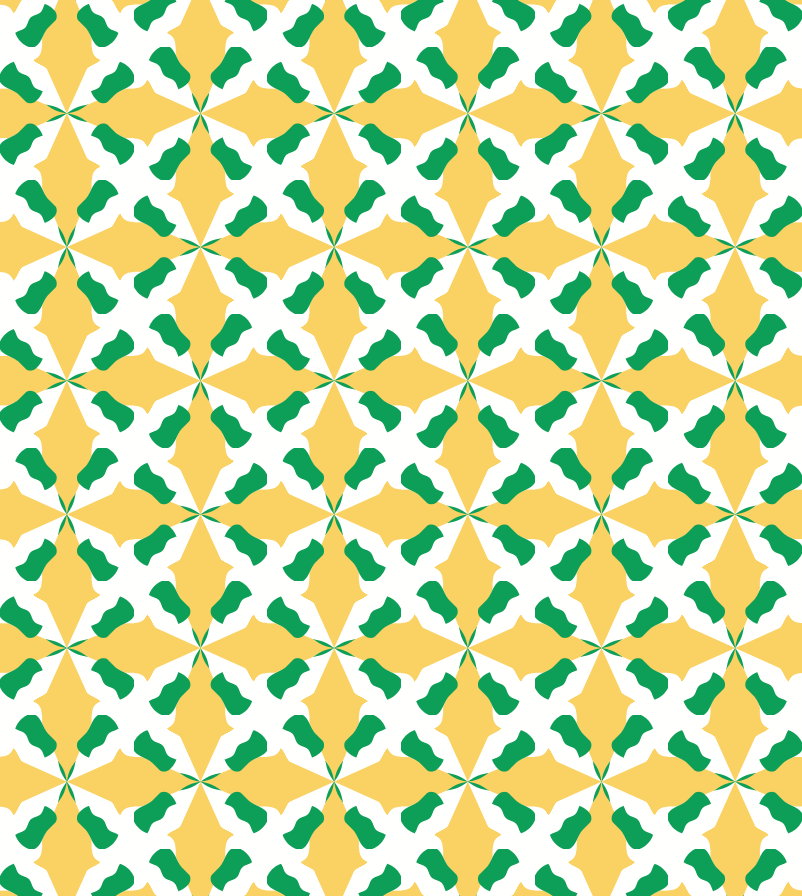
A Shadertoy shader for this pattern:

```glsl
// Green petal in one quadrant, leaning towards the y axis
float petal(vec2 p) {
    float along = (p.x + p.y) * 0.7071;
    float across = (p.y - p.x) * 0.7071;
    float inner = 0.155 * smoothstep(0.06, 0.28, along)
                + 0.035 * smoothstep(0.35, 0.5, along);
    float scallop = 0.021 + 0.012 * cos(38.0 * (along - 0.31))
                  + 0.045 * (1.0 - smoothstep(0.13, 0.2, along));
    float cap = length(vec2(along - 0.4, across - 0.085)) - 0.172;

    // Blend the inner side into the round cap
    float side = across - inner;
    float blend = max(0.03 - abs(side - cap), 0.0);
    float body = max(max(side, cap) + blend * blend / 0.12, scallop - across);

    // Thin sliver joining the petal to the star centre
    vec2 axis = vec2(0.389, 0.921);
    float t = clamp(dot(p, axis) / 0.167, 0.0, 1.0);
    float sliver = length(p - axis * t * 0.167) - 0.012 * sin(3.14159 * t);
    return min(body, sliver);
}

// Yellow arms: flared kite along x, tapering neck along y
float arms(vec2 p) {
    float flare = 0.45 * p.x + 0.07 * smoothstep(0.33, 0.4, p.x);
    float shoulder = 0.185 + 0.065 * exp((0.4 - p.x) * 35.0);
    float kite = p.y - min(flare, shoulder);
    float neck = p.x - min(0.42 * p.y, 0.185);
    return min(kite, neck);
}

float coverage(float dist, float pixel) {
    return clamp(0.5 - dist / pixel, 0.0, 1.0);
}

void mainImage(out vec4 fragColor, in vec2 fragCoord) {
    // Six stars across, alternate ones turned by a quarter
    float pixel = 6.0 / iResolution.x;
    vec2 grid = fragCoord * pixel - vec2(0.0, 0.355);
    vec2 cell = floor(grid);
    vec2 p = abs(grid - cell - 0.5);
    if (mod(cell.x + cell.y, 2.0) > 0.5) p = p.yx;

    vec3 color = vec3(1.0, 1.0, 0.995);
    color = mix(color, vec3(0.98, 0.82, 0.39), coverage(arms(p), pixel));
    color = mix(color, vec3(0.05, 0.62, 0.34), coverage(petal(p), pixel));
    fragColor = vec4(color, 1.0);
}
```
